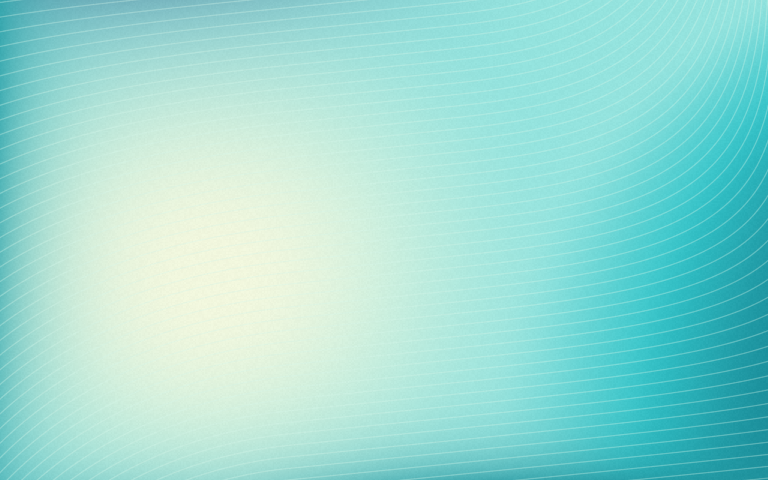
Give the GLSL for this background, as a WebGL 1 fragment shader.

```glsl
precision highp float;
uniform vec2 u_resolution;

float hash(vec2 p) {
  return fract(sin(dot(p, vec2(12.9898, 78.233))) * 43758.5453);
}

// Height field whose level lines sweep up from the left and bend up at the right
float sweepField(vec2 p) {
  float left = max(0.6 - p.x, 0.0);
  float right = max(p.x - 0.9, 0.0);
  return p.y - 0.1 * p.x + 0.6 * (1.0 - p.y) * left * left
       - 1.3 * p.y * p.y * right * right * right;
}

// Evenly stepped thin level lines, with width corrected by the field slope
float sweepLines(vec2 p, float pixel) {
  float spacing = 0.024;
  float e = 0.001;
  float field = sweepField(p);
  vec2 slope = vec2(sweepField(p + vec2(e, 0.0)) - field,
                    sweepField(p + vec2(0.0, e)) - field) / e;
  float dist = abs(fract(field / spacing) - 0.5) * spacing / max(length(slope), 0.05);
  return 1.0 - smoothstep(0.0, 0.0014 + 0.6 * pixel, dist);
}

vec3 softGradient(vec2 p, float u) {
  // Cream glow fading to aqua
  float glowDist = length((p - vec2(0.43, 0.43)) * vec2(1.0, 1.1));
  vec3 color = mix(vec3(0.95, 0.97, 0.87), vec3(0.58, 0.89, 0.87),
                   smoothstep(0.05, 0.8, glowDist));

  // Vivid then deep teal behind a curved front on the right
  float y2 = p.y * p.y;
  float front = p.x - 1.15 - 0.3 * y2 - 0.25 * y2 * y2;
  color = mix(color, vec3(0.20, 0.77, 0.79), smoothstep(-0.15, 0.25, front));
  color = mix(color, vec3(0.10, 0.55, 0.60), smoothstep(0.12, 0.5, front));

  // Shaded top, bottom and left edges
  float top = 0.8 * exp(-10.0 * (1.0 - p.y)) * (1.0 - smoothstep(0.1, 0.75, u));
  color = mix(color, vec3(0.42, 0.65, 0.71), top);
  float bottom = mix(0.2, 0.75, smoothstep(0.25, 0.7, u)) * exp(-17.0 * p.y);
  color = mix(color, vec3(0.13, 0.58, 0.62), bottom);
  float left = mix(0.5, 0.9, p.y) * exp(-20.0 * u);
  return mix(color, vec3(0.18, 0.64, 0.67), left);
}

void main() {
  vec2 uv = gl_FragCoord.xy / u_resolution;
  vec2 p = vec2(uv.x * 1.6, uv.y);

  vec3 color = softGradient(p, uv.x);
  color = mix(color, vec3(0.83, 0.96, 0.91), 0.33 * sweepLines(p, 1.0 / u_resolution.y));

  // Fine grain
  color += 0.018 * (hash(floor(p * 320.0)) - 0.5);
  gl_FragColor = vec4(color, 1.0);
}
```
